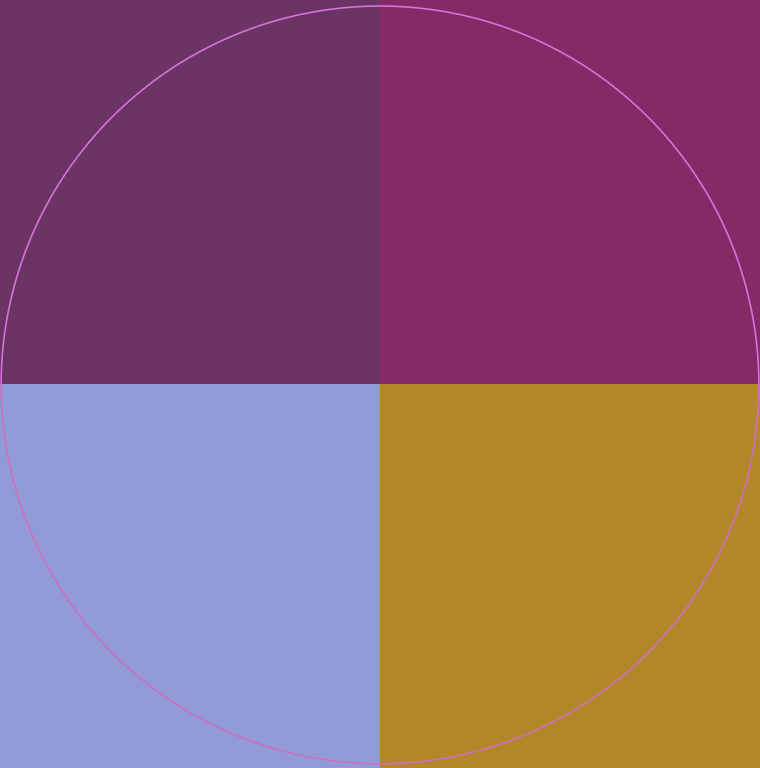
Give the GLSL for this background, as a Shadertoy shader.

```glsl
// Four flat colour quadrants meeting at the canvas centre, with a thin
// orchid ring that almost touches the sides. Quadrants are blended by
// smoothed half-planes; the ring is a circle distance function.

#define PLUM       vec3(0.420, 0.205, 0.398)
#define BERRY      vec3(0.512, 0.170, 0.400)
#define PERIWINKLE vec3(0.570, 0.600, 0.840)
#define OCHRE      vec3(0.695, 0.530, 0.165)
#define RING_UPPER vec3(0.860, 0.450, 0.860)
#define RING_LOWER vec3(0.800, 0.430, 0.740)
#define RING_CENTER vec2(0.0, -0.0012)
#define RING_RADIUS 0.4985
#define RING_WIDTH  0.0021

// Coverage of the region where dist is positive, softened over one pixel
float coverage(float dist, float pixel) {
    return clamp(dist / pixel + 0.5, 0.0, 1.0);
}

void mainImage(out vec4 fragColor, in vec2 fragCoord) {
    // Centred coordinates: the shorter canvas side spans one unit
    float side = min(iResolution.x, iResolution.y);
    float pixel = 1.0 / side;
    vec2 p = (fragCoord - 0.5 * iResolution.xy) / side;

    // Quadrants
    float right = coverage(p.x, pixel);
    float upper = coverage(p.y, pixel);
    vec3 color = mix(mix(PERIWINKLE, OCHRE, right),
                     mix(PLUM, BERRY, right), upper);

    // Ring outline
    float ringDist = abs(length(p - RING_CENTER) - RING_RADIUS);
    float ring = coverage(0.5 * RING_WIDTH - ringDist, pixel);
    color = mix(color, mix(RING_LOWER, RING_UPPER, upper), ring);

    fragColor = vec4(color, 1.0);
}
```
